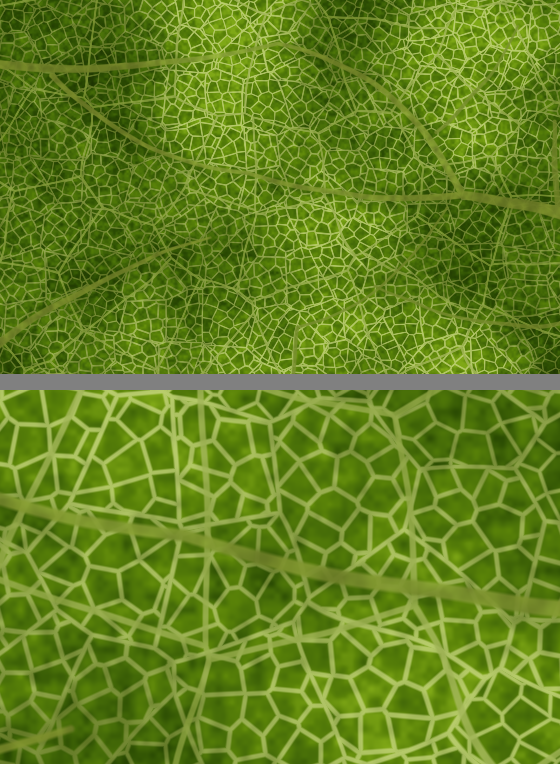
Top, the full canvas; bottom, a detail of the centre.
A Shadertoy shader for this texture:

```glsl
// A backlit leaf seen close up: bent main veins over a nested net of veinlets.
// Voronoi borders at three scales form the net; the finest grid is turned
// at random inside each patch. Low noise and a soft glow light the tissue.

const vec3 DEEP  = vec3(0.17, 0.30, 0.01);
const vec3 SHADE = vec3(0.27, 0.42, 0.03);
const vec3 GREEN = vec3(0.35, 0.51, 0.03);
const vec3 LIT   = vec3(0.48, 0.64, 0.08);
const vec3 OLIVE = vec3(0.48, 0.57, 0.19);
const vec3 PALE  = vec3(0.75, 0.82, 0.46);
const vec3 STEM  = vec3(0.43, 0.49, 0.15);

vec2 hash22(vec2 p) {
    vec3 q = fract(vec3(p.xyx) * vec3(0.1031, 0.1030, 0.0973));
    q += dot(q, q.yzx + 33.33);
    return fract((q.xx + q.yz) * q.zy);
}

float noise(vec2 p) {
    vec2 i = floor(p), f = fract(p);
    f = f * f * (3.0 - 2.0 * f);
    float low  = mix(hash22(i).x, hash22(i + vec2(1, 0)).x, f.x);
    float high = mix(hash22(i + vec2(0, 1)).x, hash22(i + vec2(1, 1)).x, f.x);
    return mix(low, high, f.y);
}

vec2 cellPoint(vec2 cell, float jitter) {
    return 0.5 + jitter * (hash22(cell) - 0.5);
}

// x: distance to the cell border, yz: random values of the cell
vec3 voronoi(vec2 p, float jitter) {
    vec2 i = floor(p), f = fract(p), nearCell = vec2(0), nearVec = vec2(0);
    float best = 9.0;
    for (int y = -1; y <= 1; y++)
    for (int x = -1; x <= 1; x++) {
        vec2 g = vec2(x, y);
        vec2 r = g + cellPoint(i + g, jitter) - f;
        if (dot(r, r) < best) { best = dot(r, r); nearCell = g; nearVec = r; }
    }
    float border = 9.0;
    for (int y = -2; y <= 2; y++)
    for (int x = -2; x <= 2; x++) {
        vec2 g = nearCell + vec2(x, y);
        vec2 r = g + cellPoint(i + g, jitter) - f;
        vec2 gap = r - nearVec;
        if (dot(gap, gap) > 1e-5)
            border = min(border, dot(0.5 * (nearVec + r), normalize(gap)));
    }
    return vec3(border, hash22(i + nearCell + 71.0));
}

// Signed distance to a tapered segment bowed sideways by "bend"
float vein(vec2 p, vec2 a, vec2 b, float bend, vec2 widths) {
    float len = length(b - a);
    vec2 dir = (b - a) / len;
    float along = dot(p - a, dir);
    float h = clamp(along / len, 0.0, 1.0);
    float side = dot(p - a, vec2(-dir.y, dir.x)) - bend * 4.0 * h * (1.0 - h);
    float slope = bend * 4.0 * (1.0 - 2.0 * h) / len;
    side /= sqrt(1.0 + slope * slope);
    return length(vec2(along - h * len, side)) - mix(widths.x, widths.y, h);
}

float mainVeins(vec2 p) {
    vec2 fork = vec2(1.235, 0.482), knee = vec2(0.74, 0.885), mid = vec2(0.66, 0.535);
    float d = vein(p, vec2(-0.05, 0.83), knee, -0.035, vec2(0.012, 0.005));
    d = min(d, vein(p, knee, fork, 0.08, vec2(0.005, 0.010)));
    d = min(d, vein(p, vec2(0.14, 0.80), mid, -0.055, vec2(0.007, 0.005)));
    d = min(d, vein(p, mid, fork, -0.03, vec2(0.005, 0.009)));
    d = min(d, vein(p, fork, vec2(1.56, 0.41), 0.005, vec2(0.011, 0.017)));
    d = min(d, vein(p, vec2(-0.03, 0.06), vec2(0.56, 0.365), 0.03, vec2(0.011, 0.003)));
    return d;
}

float sideVeins(vec2 p) {
    vec2 root = vec2(0.80, 0.12);
    float d = vein(p, vec2(1.165, 0.65), vec2(1.38, 0.93), -0.02, vec2(0.005, 0.003));
    d = min(d, vein(p, root, vec2(0.78, -0.03), 0.0, vec2(0.005)));
    d = min(d, vein(p, root, vec2(1.19, 0.45), -0.05, vec2(0.004, 0.003)));
    d = min(d, vein(p, vec2(1.0, 0.24), vec2(1.53, 0.14), -0.05, vec2(0.003, 0.006)));
    d = min(d, vein(p, vec2(1.48, 0.67), vec2(1.49, 0.43), 0.0, vec2(0.006, 0.008)));
    return d;
}

float line(float dist, float halfWidth, float soft) {
    return 1.0 - smoothstep(halfWidth - soft, halfWidth + soft, dist);
}

vec3 tissue(float t) {
    vec3 c = mix(DEEP, SHADE, clamp(t, 0.0, 1.0));
    c = mix(c, GREEN, clamp(t - 1.0, 0.0, 1.0));
    return mix(c, LIT, clamp(t - 2.0, 0.0, 1.15)) * (1.0 + 0.25 * min(t, 0.0));
}

void mainImage(out vec4 fragColor, in vec2 fragCoord) {
    vec2 p = fragCoord / iResolution.y;
    float soft = max(0.0012, 0.5 / iResolution.y);
    vec2 warp = vec2(noise(p * 9.0), noise(p * 9.0 + 40.0)) - 0.5;
    vec2 w = p + 0.022 * warp;

    // Nested net: wide fields, patches, and small cells turned per patch
    vec3 field = voronoi(w * 4.2 + 3.0, 0.9);
    vec3 patchCell = voronoi(w * 9.0, 0.85);
    float turn = 6.2832 * patchCell.y;
    mat2 spin = mat2(cos(turn), sin(turn), -sin(turn), cos(turn));
    vec3 cell = voronoi(spin * (p + 0.006 * warp) * 34.0 + 50.0, 0.72);
    float net = 0.85 * line(cell.x / 34.0, 0.0017 + 0.0006 * patchCell.z, soft);
    net = max(net, 0.9 * line(patchCell.x / 9.0, 0.0021, soft));
    float ribs = line(field.x / 4.2, 0.0028, soft);

    // Light through the leaf, dimmed near the thick veins
    float mainDist = mainVeins(p + 0.008 * warp);
    float sideDist = sideVeins(p + 0.012 * warp);
    vec2 offCentre = (p - vec2(0.62, 0.52)) * vec2(1.0, 1.2);
    float light = 0.95 + 1.0 * exp(-2.2 * dot(offCentre, offCentre));
    light += 2.2 * (noise(p * 3.3 + 7.0) - 0.5) + 1.0 * (noise(p * 8.0) - 0.5);
    light -= 0.6 * exp(-max(mainDist, 0.0) * 30.0);
    float grain = 1.5 * (noise(p * 85.0) - 0.5) + 0.7 * (noise(p * 170.0) - 0.5);
    float tone = light + grain + 0.7 * (cell.y - 0.5) + 0.5 * (patchCell.z - 0.5);
    vec3 color = tissue(tone + 0.1);

    // Veinlets glow with the light; the stems stay dull and olive
    float glow = smoothstep(-0.2, 2.3, light + 0.5 * grain);
    vec3 netColor = mix(OLIVE * 0.85, PALE, glow);
    color = mix(color, netColor, net);
    color = mix(color, mix(OLIVE, PALE, 0.6 * glow), 0.85 * ribs);
    color = mix(color, mix(STEM, OLIVE, glow), 0.85 * line(sideDist, 0.0, soft * 1.5));
    vec3 stem = mix(STEM, OLIVE * 1.1, glow) * (0.9 + 0.25 * noise(p * 60.0));
    color = mix(color, stem, 0.92 * line(mainDist, 0.0, soft * 1.7));
    fragColor = vec4(color, 1.0);
}
```
